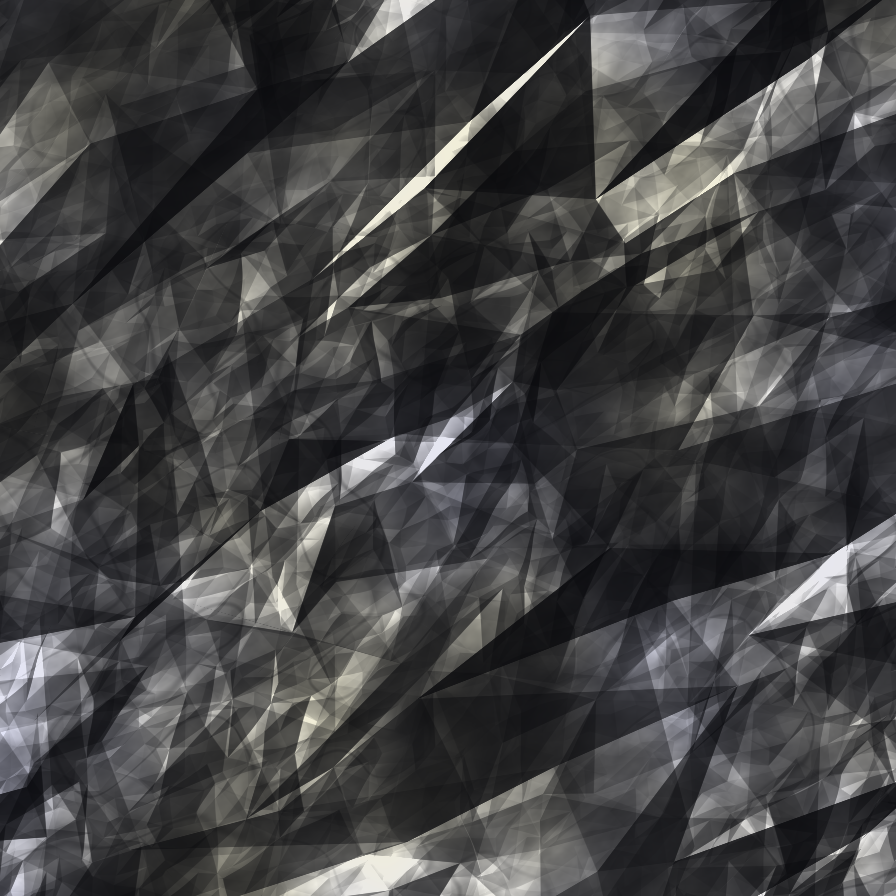
Reproduce this texture procedurally as a WebGL 2 fragment shader.

```glsl
#version 300 es
precision highp float;
// Dark faceted rock: overlapping layers of slanted crystal planes under a soft side light.

uniform vec2 u_resolution;
out vec4 fragColor;

vec3 hash3(vec2 p) {
    vec3 q = fract(p.xyx * vec3(0.1031, 0.1030, 0.0973));
    q += dot(q, q.yxz + 33.33);
    return fract((q.xxy + q.yzz) * q.zyx);
}

float valueNoise(vec2 p) {
    vec2 cell = floor(p);
    vec2 f = fract(p);
    f = f * f * (3.0 - 2.0 * f);
    float bottom = mix(hash3(cell).x, hash3(cell + vec2(1, 0)).x, f.x);
    float top = mix(hash3(cell + vec2(0, 1)).x, hash3(cell + vec2(1, 1)).x, f.x);
    return mix(bottom, top, f.y);
}

float fbm(vec2 p) {
    float sum = 0.0;
    float amplitude = 0.53;
    for (int i = 0; i < 4; i++) {
        sum += amplitude * valueNoise(p);
        p = mat2(1.6, 1.2, -1.2, 1.6) * p + 17.3;
        amplitude *= 0.5;
    }
    return sum;
}

float cross2(vec2 a, vec2 b) {
    return a.x * b.y - a.y * b.x;
}

// Rotates the plane, then scales it per axis to stretch the facets.
vec2 slant(vec2 p, float angle, vec2 scale) {
    float c = cos(angle);
    float s = sin(angle);
    return vec2(c * p.x + s * p.y, c * p.y - s * p.x) * scale;
}

// Jittered lattice point: xy is the position, z the height.
vec3 latticePoint(vec2 cell, float seed) {
    vec3 h = hash3(cell + seed) - 0.5;
    return vec3(cell + 0.5 + 0.84 * h.xy, h.z);
}

// Lit triangle: x is the shade times coverage, y the coverage.
vec2 facet(vec2 p, vec3 a, vec3 b, vec3 c, vec2 light, float edge) {
    vec3 u = b - a;
    vec3 v = c - a;
    vec3 w = c - b;
    float area = cross2(u.xy, v.xy);
    if (abs(area) < 0.0005) return vec2(0.0);
    vec3 bary = vec3(cross2(w.xy, p - b.xy), cross2(p - a.xy, v.xy), cross2(u.xy, p - a.xy)) / area;
    vec3 dist = bary * abs(area) / vec3(length(w.xy), length(v.xy), length(u.xy));
    float cover = smoothstep(-edge, edge, min(dist.x, min(dist.y, dist.z)));
    vec2 slope = (u.z * vec2(v.y, -v.x) + v.z * vec2(-u.y, u.x)) / area;
    float shade = 2.6 * dot(slope, light) / sqrt(1.0 + 1.6 * dot(slope, slope));
    shade += 0.7 * dot(bary, vec3(a.z, b.z, c.z));
    return vec2(shade * cover, cover);
}

// Irregular triangle mesh shaded by the tilt of each facet.
float facetLayer(vec2 p, vec2 light, float edge, float seed) {
    vec2 home = floor(p);
    vec2 sum = vec2(0.0);
    for (int y = -1; y <= 1; y++) {
        for (int x = -1; x <= 1; x++) {
            vec2 cell = home + vec2(x, y) - 0.5;
            vec3 a = latticePoint(cell, seed);
            vec3 b = latticePoint(cell + vec2(1, 0), seed);
            vec3 c = latticePoint(cell + vec2(1, 1), seed);
            vec3 d = latticePoint(cell + vec2(0, 1), seed);
            if (hash3(cell + seed + 71.0).x < 0.5) {
                sum += facet(p, a, b, c, light, edge) + facet(p, a, c, d, light, edge);
            } else {
                sum += facet(p, a, b, d, light, edge) + facet(p, b, c, d, light, edge);
            }
        }
    }
    return sum.x / max(sum.y, 0.001);
}

void main() {
    vec2 uv = gl_FragCoord.xy / u_resolution.y;
    float pixel = 1.0 / u_resolution.y;
    vec2 light = normalize(vec2(-0.5, 0.87));

    // Slight bending of the smallest facets
    vec2 bend = vec2(valueNoise(uv * 19.0), valueNoise(uv * 19.0 + 40.0)) - 0.5;
    vec2 bent = uv + 0.009 * bend;

    // Planes from large to tiny
    float large = facetLayer(slant(uv, 0.42, vec2(5.2, 8.2)), light, 4.0 * pixel, 13.0);
    float veil = facetLayer(slant(uv, 1.2, vec2(6.0, 9.0)), light, 5.0 * pixel, 57.0);
    float medium = facetLayer(slant(uv, 0.3, vec2(10.0, 14.0)), light, 8.0 * pixel, 91.0);
    float small = facetLayer(slant(bent, 0.85, vec2(20.0, 27.0)), light, 16.0 * pixel, 139.0);
    float tiny = facetLayer(slant(bent, 0.2, vec2(38.0, 48.0)), light, 28.0 * pixel, 211.0);

    // Soft glow, patchy detail and hairline cracks
    float glow = fbm(uv * 5.5 + 8.0) - 0.5;
    float detail = mix(0.5, 1.4, smoothstep(0.3, 0.7, valueNoise(uv * 6.0 + 23.0)));
    float wrinkle = fbm(slant(bent, 0.5, vec2(24.0, 36.0))) - 0.5;
    float crack = 1.0 - smoothstep(0.0, 0.03, abs(valueNoise(slant(bent, 0.6, vec2(11.0, 18.0))) - 0.5));

    float relief = 1.12 * large + 0.26 * veil + detail * (0.56 * medium + 0.38 * small + 0.2 * tiny);
    relief += 2.7 * glow + 0.9 * wrinkle - 0.25 * crack * detail;
    float tone = min(0.035 + exp(-1.8 + 0.67 * relief), 0.92);

    // Warm and cool mineral tints over blue-black shadows
    float warmth = 2.0 * (fbm(uv * 4.0 + 61.0) - 0.5);
    vec3 color = tone * (vec3(1.0, 0.995, 0.98) + warmth * vec3(0.06, 0.04, -0.12));
    color += vec3(-0.002, 0.0, 0.014) * (1.0 - tone);
    fragColor = vec4(color, 1.0);
}
```
